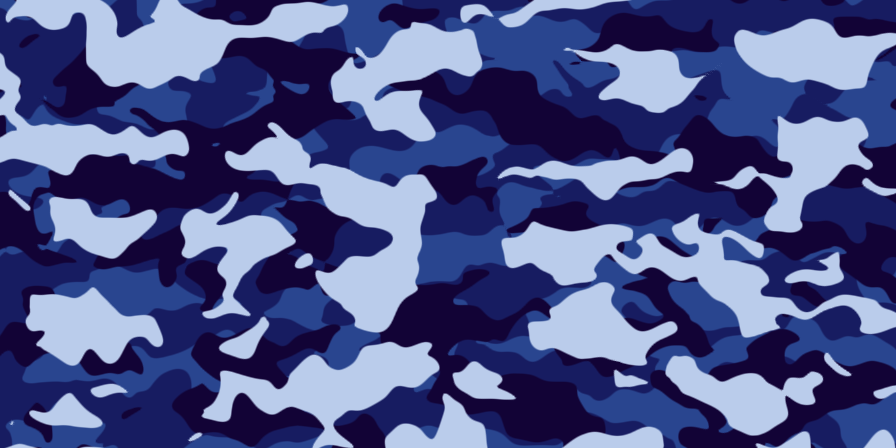
Write a Shadertoy shader that draws this pattern.

```glsl
// Four-tone blue camouflage made of wide, lobed, sharply cut patches.
// Each tone is a thresholded field of warped, stretched gradient noise,
// and the tones are painted over one another from navy up to pale blue.

const vec3 NAVY = vec3(0.09, 0.11, 0.38);
const vec3 BLUE = vec3(0.16, 0.27, 0.56);
const vec3 INK  = vec3(0.07, 0.01, 0.21);
const vec3 PALE = vec3(0.73, 0.80, 0.92);

// Thresholds in standard deviations of the field: higher covers less
const float BLUE_CUT = 0.09;
const float INK_CUT  = 0.30;
const float PALE_CUT = 0.50;

// Sizes in canvas heights
const vec2  PATCH_CELL  = vec2(0.25, 0.108);
const vec2  LOBE_CELL   = vec2(0.095, 0.058);
const float WARP_CELL   = 0.09;
const float WARP_AMOUNT = 0.055;

const float LOBE_WEIGHT = 0.42;
const float NOISE_SIGMA = 0.216;  // standard deviation of gradientNoise
const float EDGE_PIXELS = 0.9;    // half width of the smoothed edge
const float TAU = 6.28318;

float hash(vec2 p) {
    return fract(sin(dot(p, vec2(127.1, 311.7))) * 43758.5453);
}

// Slope of a random unit gradient at a lattice corner
float corner(vec2 cell, vec2 offset) {
    float angle = TAU * hash(cell);
    return dot(vec2(cos(angle), sin(angle)), offset);
}

float gradientNoise(vec2 p) {
    vec2 i = floor(p), f = fract(p);
    vec2 u = f * f * f * (f * (f * 6.0 - 15.0) + 10.0);
    vec2 e = vec2(1.0, 0.0);
    float low  = mix(corner(i, f), corner(i + e.xy, f - e.xy), u.x);
    float high = mix(corner(i + e.yx, f - e.yx), corner(i + e.xx, f - e.xx), u.x);
    return mix(low, high, u.y);
}

// Patch field with zero mean and unit deviation; the seed picks the layer
float patchField(vec2 p, float seed) {
    vec2 shift = seed * vec2(17.3, 9.7);

    // Bend the plane so that outlines swell and pinch
    vec2 w = p / WARP_CELL + shift;
    p += WARP_AMOUNT * vec2(gradientNoise(w), gradientNoise(w + 41.6));

    // Two offset lattices hide the grid of the large patches
    vec2 q = p / PATCH_CELL + shift;
    float body = (gradientNoise(q) + gradientNoise(q + vec2(53.5, 27.5))) / sqrt(2.0);
    float lobes = gradientNoise(p / LOBE_CELL + shift + 73.2);

    float sigma = NOISE_SIGMA * sqrt(1.0 + LOBE_WEIGHT * LOBE_WEIGHT);
    return (body + LOBE_WEIGHT * lobes) / sigma;
}

// Coverage of one layer with an edge of constant screen width
float coverage(vec2 p, float seed, float cut) {
    float d = patchField(p, seed) - cut;
    float edge = EDGE_PIXELS * max(fwidth(d), 0.0001);
    return smoothstep(-edge, edge, d);
}

void mainImage(out vec4 fragColor, in vec2 fragCoord) {
    vec2 p = fragCoord / iResolution.y;

    // Paint from the bottom layer to the top
    vec3 color = NAVY;
    color = mix(color, BLUE, coverage(p, 1.0, BLUE_CUT));
    color = mix(color, INK,  coverage(p, 2.0, INK_CUT));
    color = mix(color, PALE, coverage(p, 3.0, PALE_CUT));

    fragColor = vec4(color, 1.0);
}
```
